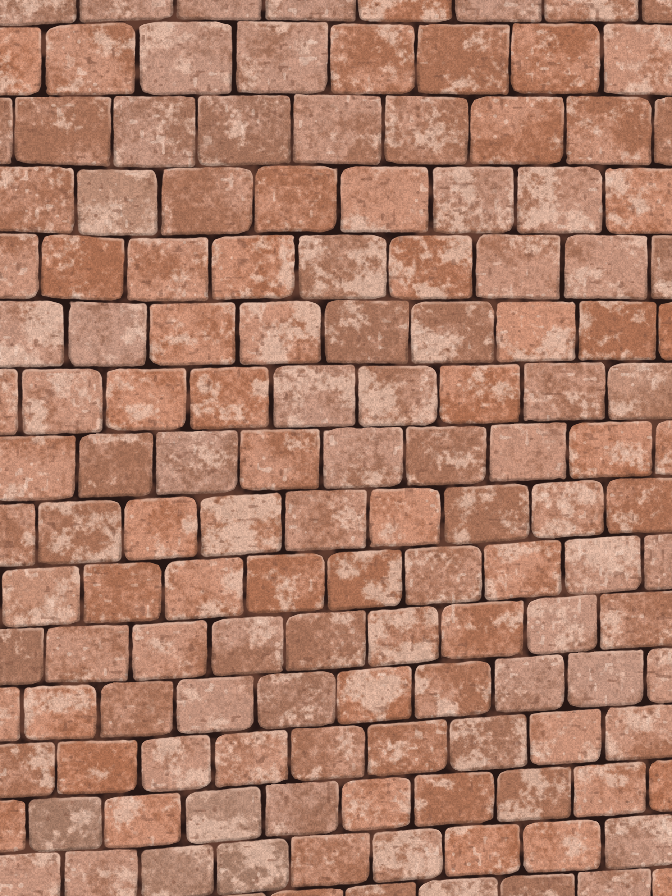
This texture is drawn by a Shadertoy shader. Its source:

```glsl
float hash(vec2 p) {
    vec3 q = fract(p.xyx * 0.1031);
    q += dot(q, q.yzx + 33.33);
    return fract((q.x + q.y) * q.z);
}

float noise(vec2 p) {
    vec2 i = floor(p), f = fract(p);
    f = f * f * (3.0 - 2.0 * f);
    return mix(mix(hash(i), hash(i + vec2(1, 0)), f.x),
               mix(hash(i + vec2(0, 1)), hash(i + vec2(1, 1)), f.x), f.y);
}

float fbm(vec2 p) {
    float sum = 0.0, amp = 0.53;
    for (int i = 0; i < 4; i++) {
        sum += amp * noise(p);
        p = mat2(1.6, 1.2, -1.2, 1.6) * p + 17.3;
        amp *= 0.5;
    }
    return sum;
}

float roundBox(vec2 p, vec2 halfSize, float radius) {
    vec2 q = abs(p) - halfSize + radius;
    return length(max(q, 0.0)) + min(max(q.x, q.y), 0.0) - radius;
}

// Sideways drift of the upright joint before brick i of a row
float jointDrift(float i, float row) {
    return 0.09 * (hash(vec2(i + 40.0, row + 71.0)) - 0.5);
}

void mainImage(out vec4 fragColor, in vec2 fragCoord) {
    float px = 1.0 / iResolution.y;
    vec2 p = fragCoord * px;
    float x = p.x - 0.5 * iResolution.x * px;

    // Courses shrink downwards and the lower ones climb to the right
    float depth = 1.0 - p.y;
    depth += x * 0.06 * smoothstep(0.3, 0.7, depth);
    depth += 0.007 * (noise(vec2(p.x * 6.0, depth * 4.0)) - 0.5);
    float course = -0.311 + depth * (11.95 + 2.52 * depth);
    float row = floor(course);
    float rowHeight = 1.0 / (11.95 + 5.04 * depth);

    // Bricks along the course, roughly half a brick apart between courses
    float up = 1.0 - clamp(row / 14.0, 0.0, 1.0);
    float brickWidth = 0.086 + 0.018 * up * up;
    float u = x / brickWidth + 20.1 + 0.5 * mod(row, 2.0)
            + 0.4 * (hash(vec2(row + 9.0, 5.0)) - 0.5);
    float i = floor(u);
    i += step(i + 1.0 + jointDrift(i + 1.0, row), u) - step(u, i + jointDrift(i, row));
    float left = i + jointDrift(i, row);
    float right = i + 1.0 + jointDrift(i + 1.0, row);
    vec2 id = vec2(i, row + 30.0);
    float r1 = hash(id + 3.1), r2 = hash(id + 17.7), r3 = hash(id + 51.3);

    // Brick face: slight turn, uneven gap, rough edge and chipped corners
    vec2 local = vec2((u - 0.5 * (left + right)) * brickWidth,
                      (0.5 - fract(course)) * rowHeight);
    vec2 halfSize = 0.5 * vec2((right - left) * brickWidth, rowHeight)
                  - vec2(0.0014 + 0.0016 * r1 * r1, 0.0008 + 0.0009 * r2);
    vec2 q = local + local.yx * vec2(1, -1) * 0.035 * (r3 - 0.5);
    q += 0.0012 * (vec2(r2, r3) - 0.5);
    vec2 seed = p + 7.0 * vec2(r1, r2);
    float dist = roundBox(q, halfSize, 0.003 + 0.004 * r3);
    dist += 0.0022 * (fbm(seed * 90.0) - 0.5);
    vec2 corner = abs(q) / halfSize;
    dist += 0.007 * smoothstep(1.65, 2.0, corner.x + corner.y)
          * smoothstep(0.5, 0.8, noise(seed * 45.0));

    // Clay body, different in tone and hue from brick to brick
    float cloud = fbm(seed * vec2(22, 28));
    float grain = fbm(p * 210.0);
    float tone = 0.55 + 0.75 * (r1 - 0.5) + 1.5 * (cloud - 0.5) + 0.9 * (grain - 0.5);
    vec3 color = mix(vec3(0.65, 0.44, 0.34), vec3(0.77, 0.57, 0.48),
                     smoothstep(0.1, 0.9, tone));
    color += vec3(0.025, -0.012, -0.03) * (r2 - 0.4) * 1.6;
    color = mix(color, vec3(0.64, 0.52, 0.45), 0.5 * smoothstep(0.86, 1.0, r3));

    // Pale dusty bloom and scattered lime specks
    float bloom = fbm(seed * vec2(34, 42) + 9.0) + 0.22 * (r3 - 0.5);
    bloom = smoothstep(0.52, 0.74, bloom + 0.35 * (grain - 0.5));
    color = mix(color, vec3(0.87, 0.72, 0.64), 0.8 * bloom);
    float specks = smoothstep(0.76, 0.9, noise(p * 170.0)) * smoothstep(0.45, 0.65, cloud);
    color = mix(color, vec3(0.92, 0.80, 0.73), 0.55 * specks);

    // Pits and sandy grain
    float pits = smoothstep(0.8, 0.95, noise(p * vec2(150, 200) + 31.0));
    color = mix(color, vec3(0.50, 0.33, 0.26), 0.5 * pits);
    color *= 0.93 + 0.14 * hash(floor(p * 700.0));
    color *= 1.0 + 0.14 * (grain - 0.5);

    // Worn light rim on top, shade along the foot
    float rim = smoothstep(-0.0045, -0.0012, dist);
    float vertical = q.y / halfSize.y;
    float worn = smoothstep(0.3, 0.65, noise(seed * 60.0));
    color = mix(color, vec3(0.88, 0.73, 0.65), 0.6 * rim * worn * smoothstep(-0.2, 0.8, vertical));
    color *= 1.0 - 0.25 * rim * smoothstep(0.3, -0.8, vertical);

    // Dark gaps, partly filled with dust
    vec3 gap = mix(vec3(0.15, 0.09, 0.08), vec3(0.38, 0.24, 0.19),
                   smoothstep(0.4, 0.75, fbm(p * 38.0)));
    color = mix(color, gap, smoothstep(-0.8 * px, 0.8 * px, dist));
    fragColor = vec4(clamp(color, 0.0, 1.0), 1.0);
}
```
